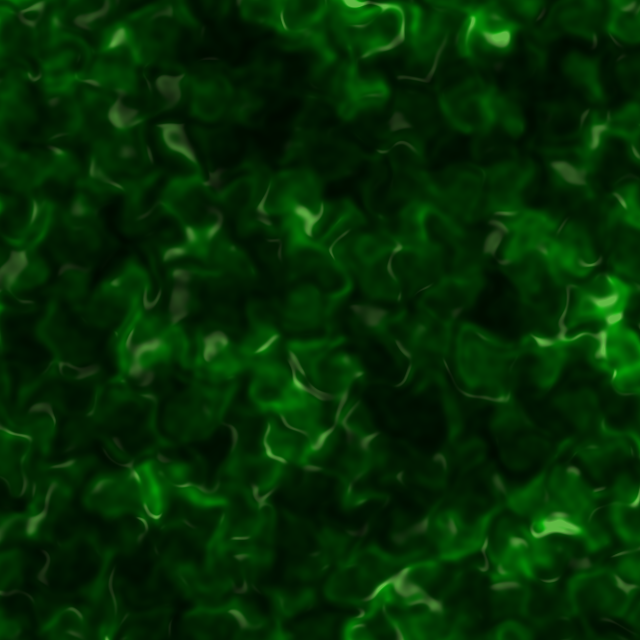
Give the GLSL for this texture, as a WebGL 2 fragment shader.

```glsl
#version 300 es
precision highp float;

uniform vec2 u_resolution;
out vec4 fragColor;

// Feature frequencies, in cycles per canvas height
const float GLADE_FREQ = 2.6;
const float CLUMP_FREQ = 6.0;
const float LEAF_FREQ = 12.0;
const float CURL_FREQ = 14.0;
const float FLECK_FREQ = 25.0;
const float GRAIN_FREQ = 48.0;

// Contribution of each layer to the log brightness
const float GLADE_WEIGHT = 0.38;
const float CLUMP_WEIGHT = 0.46;
const float LEAF_WEIGHT = 0.62;
const float FLECK_WEIGHT = 0.42;
const float GRAIN_WEIGHT = 0.17;
const float CURL_WEIGHT = 1.25;
const float EDGE_LIFT = 0.45;

// Tone
const float MEDIAN_GREEN = 0.172;
const float CONTRAST = 0.45;
const float MAX_GREEN = 0.72;
const float WARP_AMOUNT = 0.014;
const float CURL_WIDTH = 0.75;
const vec3 LEAF_TINT = vec3(0.02, 1.0, 0.03);
const vec3 PALE_TINT = vec3(0.50, 1.0, 0.36);

const uint HASH_MUL = 1664525u;
const uint HASH_ADD = 1013904223u;
const float NOISE_GAIN = 4.6; // brings gradient noise to unit deviation

// Integer hash of a lattice cell to two values in 0..1
vec2 hash2(ivec2 cell, uint seed) {
    uvec2 v = uvec2(cell) + uvec2(seed * 747u, seed * 391u);
    v = v * HASH_MUL + HASH_ADD;
    v.x += v.y * HASH_MUL;
    v.y += v.x * HASH_MUL;
    v ^= v >> 16u;
    v.x += v.y * HASH_MUL;
    v.y += v.x * HASH_MUL;
    v ^= v >> 16u;
    return vec2(v & 0xffffu) / 65535.0;
}

float cornerSlope(ivec2 cell, ivec2 corner, vec2 f, uint seed) {
    vec2 gradient = normalize(hash2(cell + corner, seed) - 0.50001);
    return dot(gradient, f - vec2(corner));
}

// Gradient noise with zero mean and roughly unit deviation
float noise(vec2 p, uint seed) {
    ivec2 cell = ivec2(floor(p));
    vec2 f = fract(p);
    vec2 s = f * f * f * (f * (f * 6.0 - 15.0) + 10.0);
    float low = mix(cornerSlope(cell, ivec2(0, 0), f, seed),
                    cornerSlope(cell, ivec2(1, 0), f, seed), s.x);
    float high = mix(cornerSlope(cell, ivec2(0, 1), f, seed),
                     cornerSlope(cell, ivec2(1, 1), f, seed), s.x);
    return NOISE_GAIN * mix(low, high, s.y);
}

// Rotates the lattice so the layers do not share an axis
vec2 turn(vec2 p, float slope) {
    return vec2(p.x - slope * p.y, slope * p.x + p.y) * inversesqrt(1.0 + slope * slope);
}

// Thin bent strokes along the zero lines of a noise, broken up by a gate
float curls(vec2 p, float gate) {
    float ridge = 1.0 - smoothstep(0.0, CURL_WIDTH, abs(noise(turn(p, 0.4) * CURL_FREQ, 11u)));
    return ridge * smoothstep(-0.1, 1.5, gate);
}

void main() {
    vec2 uv = gl_FragCoord.xy / u_resolution.y;

    // Bend the domain for ragged leaf outlines
    vec2 warp = vec2(noise(uv * 17.0, 1u), noise(uv * 17.0, 2u));
    vec2 p = uv + WARP_AMOUNT * warp;

    // Broad light and shade
    float glade = noise(turn(uv, 0.7) * GLADE_FREQ + 3.0, 3u);
    float clump = noise(turn(p, -0.5) * CLUMP_FREQ, 4u);
    float edge = 2.0 * uv.y - 1.0;

    // Flat-topped leaves, small flecks and grain
    float leaf = noise(turn(p, 1.3) * LEAF_FREQ, 5u);
    leaf = 1.3 * leaf * inversesqrt(1.0 + 0.6 * leaf * leaf);
    float fleck = noise(turn(p, 0.3) * FLECK_FREQ, 6u);
    float grain = noise(turn(uv, -0.8) * GRAIN_FREQ, 7u);

    // Pale curls
    float gate = 0.75 * noise(uv * FLECK_FREQ * 0.8, 8u) + 0.4 * clump + 0.3 * fleck;
    float pale = curls(p, gate);

    float light = GLADE_WEIGHT * glade + CLUMP_WEIGHT * clump + LEAF_WEIGHT * leaf
                + FLECK_WEIGHT * fleck + GRAIN_WEIGHT * grain
                + CURL_WEIGHT * (pale - 0.1) + EDGE_LIFT * (edge * edge - 0.33);

    float green = min(MEDIAN_GREEN * exp(CONTRAST * light), MAX_GREEN);
    vec3 tint = mix(LEAF_TINT, PALE_TINT, smoothstep(0.05, 0.8, pale));
    fragColor = vec4(green * tint, 1.0);
}
```
